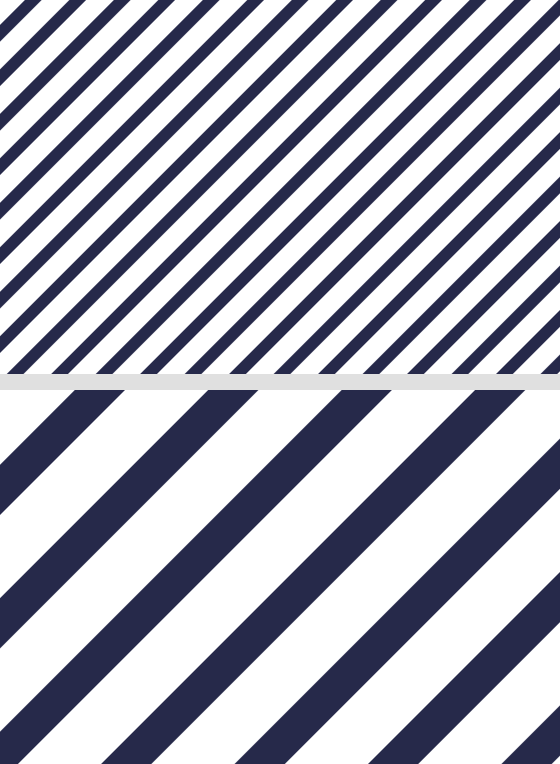
Top: the whole. Bottom: its middle third, enlarged.
Give the GLSL for this pattern, as a Shadertoy shader.

```glsl
// Even navy diagonal stripes rising to the right at 45 degrees on white.
// The sum of the distances from the left and top edges is folded into one
// repeat, and the distance to the stripe's centre line sets the ink coverage.

#define STRIPE_PERIOD 0.07943   // horizontal spacing, in canvas widths
#define STRIPE_WIDTH  0.02990   // horizontal thickness, in canvas widths
#define FIRST_CENTRE  0.05940   // first stripe centre along the top edge
#define EDGE_SOFTNESS 1.0       // half-width of the edge ramp, in pixels
#define NAVY  vec3(0.15, 0.16, 0.29)
#define PAPER vec3(1.0)

// Signed horizontal distance to the nearest stripe edge, negative inside.
float stripeDistance(float diagonal)
{
    float repeats = (diagonal - FIRST_CENTRE) / STRIPE_PERIOD;
    float fromCentre = abs(fract(repeats + 0.5) - 0.5) * STRIPE_PERIOD;
    return fromCentre - 0.5 * STRIPE_WIDTH;
}

void mainImage(out vec4 fragColor, in vec2 fragCoord)
{
    // Position from the top left corner, in canvas widths
    vec2 position = vec2(fragCoord.x, iResolution.y - fragCoord.y) / iResolution.x;

    // Antialiased stripe coverage
    float softness = EDGE_SOFTNESS / iResolution.x;
    float edge = stripeDistance(position.x + position.y);
    float ink = 1.0 - smoothstep(-softness, softness, edge);

    fragColor = vec4(mix(PAPER, NAVY, ink), 1.0);
}
```
